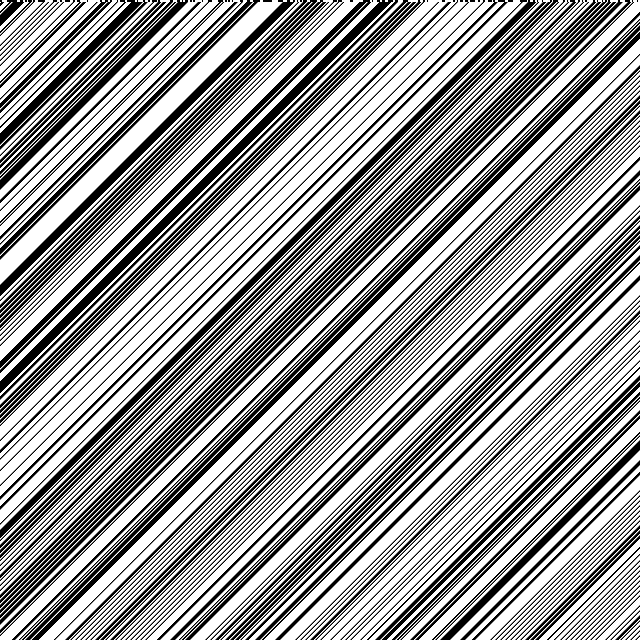
A WebGL 1 fragment shader for this pattern:

```glsl
precision highp float;
// Dense diagonal black and white stripes, part even hatching, part irregular.
uniform vec2 u_resolution;

const vec3 PAPER = vec3(1.0);
const vec3 INK = vec3(0.0);
const float UNITS = 384.0;                   // thinnest stripes along each side
const float SLOT = 3.0;                      // units per slot; each holds one stripe
const float TONE_SPAN = 5.0;                 // slots between changes of darkness
const float LOOSE_SPAN = 9.0;                // slots between changes of regularity
const vec2 TONE_RANGE = vec2(0.26, 0.62);
const vec2 SPREAD_RANGE = vec2(0.28, 0.95);  // width variation: hatched, irregular
const vec2 LOOSE_EDGE = vec2(0.35, 0.5);
const float TOP_ROW_DENSITY = 0.45;          // ink share of the loose row at the top
const vec2 COVERAGE_EDGE = vec2(0.36, 0.64); // crispness of the smoothed edges
const int SAMPLES = 8;                       // coverage samples across a pixel

float hash(float n, float seed) {
    vec3 p = fract(vec3(n + 613.0, seed * 7.31, n + seed) * vec3(0.1031, 0.1030, 0.0973));
    p += dot(p, p.yzx + 33.33);
    return fract((p.x + p.y) * p.z);
}

float valueNoise(float x, float seed) {
    float i = floor(x);
    return mix(hash(i, seed), hash(i + 1.0, seed), smoothstep(0.0, 1.0, x - i));
}

// 1 where the position across the stripes is inked, else 0
float stripe(float position) {
    float slot = floor(position / SLOT);
    float loose = smoothstep(LOOSE_EDGE.x, LOOSE_EDGE.y, valueNoise(slot / LOOSE_SPAN, 1.0));
    float tone = mix(TONE_RANGE.x, TONE_RANGE.y, valueNoise(slot / TONE_SPAN, 2.0));
    float spread = mix(SPREAD_RANGE.x, SPREAD_RANGE.y, loose);

    // Whole-unit stripe width from 0 to SLOT, shifted only where irregular.
    float level = clamp(tone + spread * (hash(slot, 3.0) - 0.5), 0.0, 0.999);
    float width = floor(level * (SLOT + 1.0));
    float shift = step(0.5, loose) * floor(hash(slot, 4.0) * (SLOT + 1.0 - width));
    float local = position - slot * SLOT - shift;
    return step(0.0, local) * (1.0 - step(width, local));
}

float inkAt(vec2 uv, float offset) {
    // The topmost row is unordered; everything below runs diagonally.
    if (uv.y > 1.0 - 1.0 / UNITS) {
        return step(hash(floor(uv.x * UNITS + offset), 5.0), TOP_ROW_DENSITY);
    }
    return stripe((uv.x - uv.y) * UNITS + offset);
}

void main() {
    vec2 uv = gl_FragCoord.xy / u_resolution;
    float pixel = UNITS / u_resolution.x;
    float coverage = 0.0;
    for (int i = 0; i < SAMPLES; i++) {
        float offset = ((float(i) + 0.5) / float(SAMPLES) - 0.5) * pixel;
        coverage += inkAt(uv, offset);
    }
    coverage /= float(SAMPLES);
    float ink = smoothstep(COVERAGE_EDGE.x, COVERAGE_EDGE.y, coverage);
    gl_FragColor = vec4(mix(PAPER, INK, ink), 1.0);
}
```
